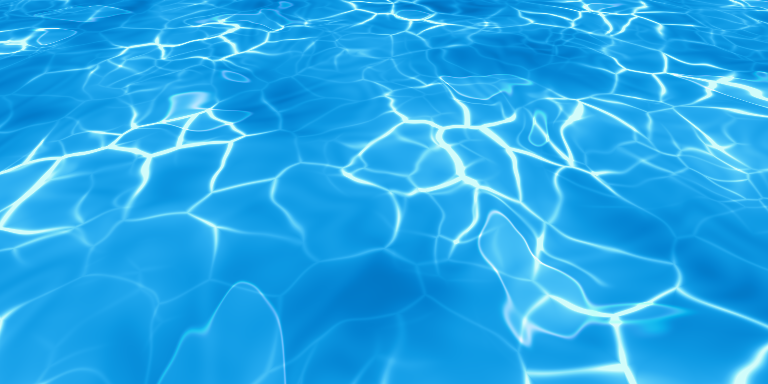
This texture is drawn by a WebGL 1 fragment shader. Its source:

```glsl
precision highp float;
uniform vec2 u_resolution;

#define HORIZON 1.45
#define DEPTH 1.4
#define CELLS 4.5
#define WARP 0.42
#define BASE_TONE 0.27
#define TONE_SWING 0.40
#define HALO 0.42
#define CORE 0.72
#define FINE_WEB 0.30
#define FOLD_LEVEL 0.48
#define FAR_SHADE 0.16

const vec3 ABYSS = vec3(0.00, 0.40, 0.70);
const vec3 DEEP  = vec3(0.01, 0.51, 0.82);
const vec3 WATER = vec3(0.05, 0.60, 0.89);
const vec3 AZURE = vec3(0.15, 0.67, 0.94);
const vec3 SKY   = vec3(0.29, 0.76, 0.97);
const vec3 PALE  = vec3(0.48, 0.88, 0.98);
const vec3 GLINT = vec3(0.82, 0.99, 0.98);

vec2 hash2(vec2 cell) {
  vec2 k = vec2(dot(cell, vec2(127.1, 311.7)), dot(cell, vec2(269.5, 183.3)));
  return fract(sin(k) * 43758.55);
}

// Layered, self-bending sines, roughly -0.8 to 0.8
float waves(vec2 p) {
  float sum = 0.0, amp = 0.5;
  for (int i = 0; i < 4; i++) {
    p = mat2(1.28, 0.96, -0.96, 1.28) * p + 1.7;
    p += 0.6 * sin(p.yx * 0.9 + 0.8);
    sum += amp * sin(p.x) * sin(p.y);
    amp *= 0.58;
  }
  return sum;
}

// Distance to the nearest border of a cellular pattern
float cellBorder(vec2 p) {
  vec2 base = floor(p), f = p - base;
  vec2 nearCell = vec2(0.0), nearPoint = vec2(0.0);
  float best = 9.0;
  for (int j = -1; j <= 1; j++)
    for (int i = -1; i <= 1; i++) {
      vec2 g = vec2(float(i), float(j));
      vec2 r = g + hash2(base + g) - f;
      float d = dot(r, r);
      if (d < best) { best = d; nearCell = g; nearPoint = r; }
    }
  float border = 9.0;
  for (int j = -2; j <= 2; j++)
    for (int i = -2; i <= 2; i++) {
      vec2 g = nearCell + vec2(float(i), float(j));
      vec2 r = g + hash2(base + g) - f;
      vec2 gap = r - nearPoint;
      if (dot(gap, gap) > 0.0001)
        border = min(border, dot(0.5 * (r + nearPoint), normalize(gap)));
    }
  return border;
}

float line(float d, float width) {
  return exp(-d * d / (width * width));
}

vec3 waterRamp(float t) {
  vec3 c = mix(ABYSS, DEEP, clamp((t + 0.25) / 0.25, 0.0, 1.0));
  c = mix(c, WATER, clamp(t / 0.25, 0.0, 1.0));
  c = mix(c, AZURE, clamp((t - 0.25) / 0.25, 0.0, 1.0));
  c = mix(c, SKY, clamp((t - 0.5) / 0.2, 0.0, 1.0));
  c = mix(c, PALE, clamp((t - 0.7) / 0.2, 0.0, 1.0));
  return mix(c, GLINT, clamp((t - 0.9) / 0.2, 0.0, 1.0));
}

void main() {
  // Tilted water plane
  vec2 uv = gl_FragCoord.xy / u_resolution.y;
  float z = 1.0 / (HORIZON - uv.y);
  float middle = 0.5 * u_resolution.x / u_resolution.y;
  vec2 p = CELLS * z * vec2(uv.x - middle, DEPTH);
  float footprint = CELLS * z * mix(1.0, DEPTH * z, 0.5) / u_resolution.y;
  vec2 q = p + WARP * vec2(waves(p * 0.8), waves(p * 0.8 + 7.3));

  // Soft tones and faint swirls
  float swell = waves(q * 0.6 + 21.0);
  float swirl = waves(p * 0.7 + 4.0);
  float t = BASE_TONE + TONE_SWING * swell + 0.05 * sin(swirl * 16.0);
  t -= FAR_SHADE * smoothstep(0.7, 1.0, uv.y);

  // Main web of light
  float strength = mix(0.2, 1.0, smoothstep(-0.35, 0.4, waves(p * 0.6 + 11.0)));
  float border = cellBorder(q);
  float thin = mix(0.014, 0.038, strength);
  float width = thin + 0.6 * footprint;
  t += strength * (HALO * exp(-border / 0.12) + CORE * sqrt(thin / width) * line(border, width));

  // Finer, fainter web
  float fine = cellBorder(q * 1.7 + WARP * swirl + 31.0);
  float fineGate = smoothstep(-0.1, 0.5, swirl) / (1.0 + 8.0 * footprint);
  t += FINE_WEB * fineGate * (line(fine, 0.04 + footprint) + 0.4 * exp(-fine / 0.12));

  // Pale folds with bright rims and loose loops
  float fold = waves(q * 0.65 + 3.0);
  float rimWidth = 0.022 + 0.4 * footprint;
  float fill = smoothstep(-rimWidth, rimWidth, fold - FOLD_LEVEL);
  float rim = line(fold - FOLD_LEVEL, rimWidth);
  float loops = line(fold - 0.5 * FOLD_LEVEL, rimWidth) * smoothstep(0.0, 0.4, swell);
  t += 0.2 * fill + 0.4 * rim + 0.35 * loops;

  // Slight rainbow fringe on the folds
  vec3 fringe = vec3(0.14, -0.02, 0.02) * rim * sin(fold * 60.0 + p.x * 3.0);
  gl_FragColor = vec4(clamp(waterRamp(t) + fringe, 0.0, 1.0), 1.0);
}
```
